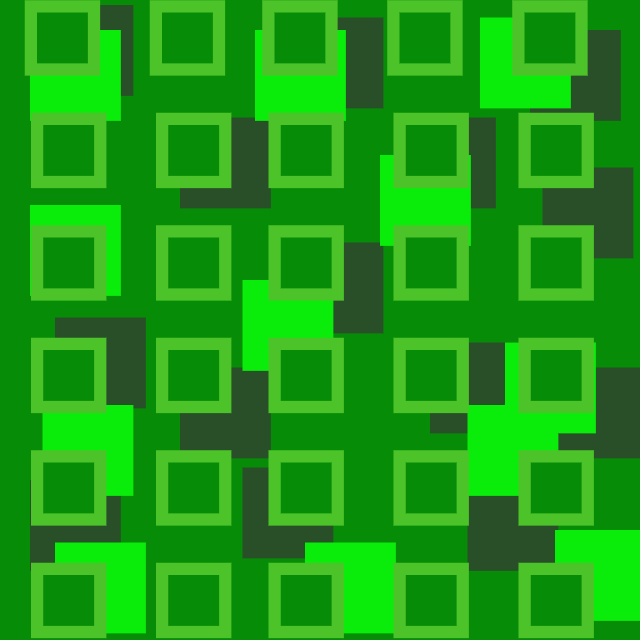
Reproduce this pattern procedurally as a Shadertoy shader.

```glsl
// Five by six square frames on a stepped grid, over scattered dark and bright squares.
// The squares sit on alternate cells of a looser lattice, pushed apart by tone and
// nudged by a hash; all positions snap to a unit of 1/51.2 of the canvas.

const float UNITS = 51.2;                 // grid units across the canvas
const vec3 GROUND = vec3(0.025, 0.55, 0.025);
const vec3 DARK   = vec3(0.16, 0.31, 0.16);
const vec3 BRIGHT = vec3(0.04, 0.93, 0.04);
const vec3 FRAME  = vec3(0.30, 0.77, 0.16);

const int   FRAME_COLUMNS = 5;
const int   FRAME_ROWS    = 6;
const vec2  FRAME_PITCH   = vec2(9.75, 9.0);
const vec2  FRAME_ORIGIN  = vec2(2.48, 0.02);
const float FRAME_SIZE    = 6.03;
const float FRAME_BORDER  = 0.98;
const float TOP_ROW_SHIFT = -0.5;

const int   SQUARE_CELLS  = 5;            // lattice cells per side
const float SQUARE_PITCH  = 9.75;
const float SQUARE_ORIGIN = 2.4;
const float SQUARE_SIZE   = 7.27;
const float JITTER        = 2.4;          // full range of the random nudge
const vec2  BRIGHT_GAP    = vec2(1.0, 1.0);
const vec2  DARK_EXTRA    = vec2(4.0, 3.0);

vec2 hash22(vec2 p) {
    vec3 q = fract(p.xyx * vec3(0.1031, 0.1030, 0.0973));
    q += dot(q, q.yzx + 33.33);
    return fract((q.xx + q.yz) * q.zy);
}

// Distance to a sharp-cornered square given its top-left corner
float squareDistance(vec2 p, vec2 corner, float size) {
    vec2 d = abs(p - corner - 0.5 * size) - 0.5 * size;
    return max(d.x, d.y);
}

float coverage(float d, float pixel) {
    return clamp(0.5 - d / pixel, 0.0, 1.0);
}

// Corner of a scattered square; tone is +1 for bright, -1 for dark
vec2 squareCorner(vec2 cell, float tone) {
    float fromCentre = cell.x - 2.0;
    // The two tones lean apart sideways, and further apart vertically down the canvas
    vec2 offset = vec2(tone * (cell.y < 4.0 ? -2.0 : 3.0), tone * 0.7 * cell.y - 1.0);
    // The middle row fans vertically, the one below it horizontally
    if (cell.y == 2.0) offset.y += tone * 2.7 * fromCentre;
    if (cell.y == 3.0) offset.x += (4.0 + 3.0 * tone) * fromCentre;
    offset += JITTER * (hash22(cell + 7.0 * tone + 11.0) - 0.5);
    vec2 snapped = floor(SQUARE_PITCH * cell + offset + 0.5);
    return SQUARE_ORIGIN + clamp(snapped, vec2(0.0, -3.0), vec2(42.0, 41.0));
}

// Union coverage of all squares of one tone
float squareLayer(vec2 p, float tone, float pixel) {
    float mask = 0.0;
    for (int row = 0; row < SQUARE_CELLS; row++) {
        for (int column = 0; column < SQUARE_CELLS; column++) {
            vec2 cell = vec2(column, row);
            bool filled = (row + column) % 2 == 0;
            if (tone > 0.0 && cell == BRIGHT_GAP) filled = false;
            if (tone < 0.0 && cell == DARK_EXTRA) filled = true;
            if (!filled) continue;
            float d = squareDistance(p, squareCorner(cell, tone), SQUARE_SIZE);
            mask = max(mask, coverage(d, pixel));
        }
    }
    return mask;
}

void mainImage(out vec4 fragColor, in vec2 fragCoord) {
    // Grid units, measured from the top left
    vec2 p = fragCoord / iResolution.xy;
    p = UNITS * vec2(p.x, 1.0 - p.y);
    float pixel = UNITS / min(iResolution.x, iResolution.y);

    // Scattered squares, bright over dark
    vec3 colour = mix(GROUND, DARK, squareLayer(p, -1.0, pixel));
    colour = mix(colour, BRIGHT, squareLayer(p, 1.0, pixel));

    // Frames with opaque ground-coloured centres
    for (int row = 0; row < FRAME_ROWS; row++) {
        for (int column = 0; column < FRAME_COLUMNS; column++) {
            vec2 step2 = floor(FRAME_PITCH * vec2(column, row) + 0.25);
            vec2 corner = FRAME_ORIGIN + step2;
            if (row == 0) corner.x += TOP_ROW_SHIFT;
            float d = squareDistance(p, corner, FRAME_SIZE);
            colour = mix(colour, FRAME, coverage(d, pixel));
            colour = mix(colour, GROUND, coverage(d + FRAME_BORDER, pixel));
        }
    }

    fragColor = vec4(colour, 1.0);
}
```
